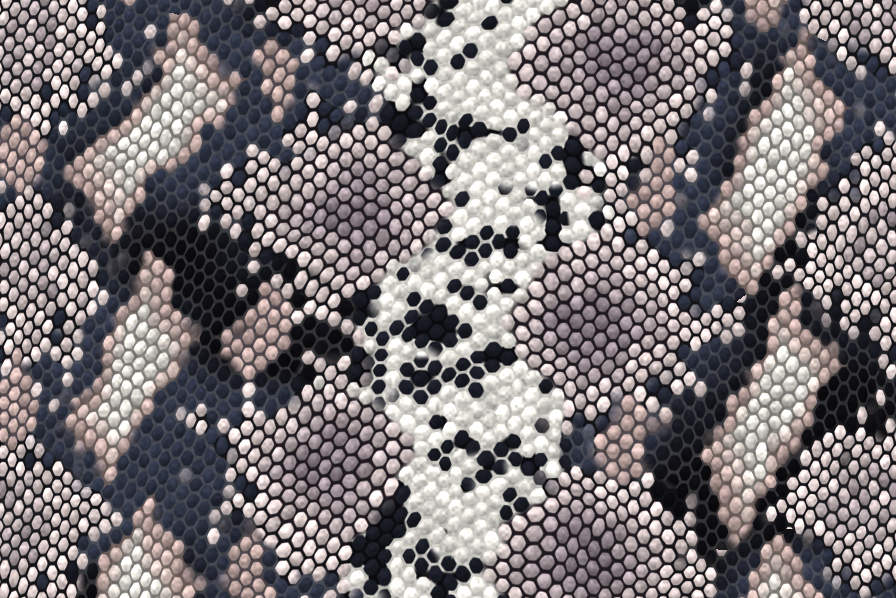
Reproduce this texture procedurally as a WebGL 2 fragment shader.

```glsl
#version 300 es
precision highp float;
// Python skin: lozenge saddles beside a pale spine, slanted flank blotches, all cut into scales.
uniform vec2 u_resolution;
out vec4 fragColor;

const float PERIOD = 0.415;   // height of one repeat
const float SPINE_X = 0.785;
const float SLANT = 0.07;
const vec2 SCALE_SIZE = vec2(0.047, 0.030);
const float CROWDING = 0.30;  // scales get narrower away from the spine
const float CHEVRON = 0.08;

const vec3 CREAM = vec3(0.93, 0.92, 0.89);
const vec3 BONE = vec3(0.90, 0.89, 0.86);
const vec3 ROSE = vec3(0.86, 0.80, 0.79);
const vec3 TAN = vec3(0.76, 0.66, 0.64);
const vec3 MAUVE = vec3(0.55, 0.50, 0.53);
const vec3 NAVY = vec3(0.17, 0.19, 0.25);
const vec3 BLACK = vec3(0.045, 0.045, 0.06);

struct Skin { vec3 face; vec3 gap; };

float hash(vec2 p) {
  return fract(sin(dot(p, vec2(127.1, 311.7))) * 43758.5453);
}

float noise(vec2 p) {
  vec2 i = floor(p), f = fract(p);
  f = f * f * (3.0 - 2.0 * f);
  return mix(mix(hash(i), hash(i + vec2(1, 0)), f.x),
             mix(hash(i + vec2(0, 1)), hash(i + vec2(1, 1)), f.x), f.y);
}

vec2 wobble(vec2 p, float frequency) {
  return vec2(noise(p * frequency), noise(p * frequency + 37.0)) - 0.5;
}

// Offset from the nearest vertical repeat of a centre
vec2 repeatFrom(vec2 q, vec2 centre) {
  vec2 d = q - centre;
  d.y -= PERIOD * round(d.y / PERIOD);
  return d;
}

// Rounded lozenge, 1.0 on its outline
float lozenge(vec2 d, vec2 radius) {
  vec2 n = abs(d) / radius;
  return mix(n.x + n.y, length(n), 0.6);
}

// Pinched parallelogram spanned by two half diagonals, 1.0 on its outline
float blotch(vec2 d) {
  vec2 n = abs(inverse(mat2(0.04, 0.215, 0.125, 0.075)) * d);
  return pow(n.x + 0.001, 0.85) + pow(n.y + 0.001, 0.85);
}

void paint(inout Skin skin, vec3 face, vec3 gap, float amount) {
  skin.face = mix(skin.face, face, amount);
  skin.gap = mix(skin.gap, gap, amount);
}

// Markings at a point; chance varies from scale to scale
Skin markings(vec2 p, float chance) {
  vec2 q = p - vec2(SLANT * (p.y - 0.5), 0.0);
  q += 0.05 * wobble(p, 6.0) + 0.03 * wobble(p, 24.0);
  float clump = noise(p * 27.0);

  float saddle = lozenge(repeatFrom(q, vec2(0.575, 0.642)), vec2(0.165, 0.155));
  saddle = min(saddle, lozenge(repeatFrom(q, vec2(1.0, 0.476)), vec2(0.175, 0.160)));
  float side = lozenge(repeatFrom(q, vec2(0.04, 0.53)), vec2(0.14, 0.15));
  side = min(side, lozenge(repeatFrom(q, vec2(1.46, 0.575)), vec2(0.14, 0.15)));
  float sliver = lozenge(repeatFrom(q, vec2(0.435, 0.449)), vec2(0.045, 0.09));
  sliver = min(sliver, lozenge(repeatFrom(q, vec2(1.075, 0.275)), vec2(0.045, 0.09)));
  sliver = min(sliver, lozenge(repeatFrom(q, vec2(0.02, 0.324)), vec2(0.045, 0.09)));
  float flank = min(blotch(repeatFrom(q, vec2(0.235, 0.367))),
                    blotch(repeatFrom(q, vec2(1.29, 0.314))));

  // Dark ground
  vec3 ground = mix(BLACK, NAVY, smoothstep(0.25, 0.7, noise(p * 7.0 + 5.0)));
  vec3 groundGap = ground * 0.6 + 0.17;
  Skin skin = Skin(ground, groundGap);

  // Loose pale scales around the saddles
  float halo = min(saddle, side + 0.1) + 0.6 * (clump - 0.5);
  float loose = smoothstep(-0.06, 0.06, chance - smoothstep(0.75, 1.65, halo));
  paint(skin, ROSE, BLACK + 0.03, loose);
  paint(skin, TAN, MAUVE * 0.55, 1.0 - smoothstep(0.85, 1.0, sliver));

  // Spine with black flecks, denser towards its edge
  float across = abs(q.x - SPINE_X);
  float spine = 1.0 - smoothstep(0.18, 0.20, across + 0.09 * (chance - 0.5));
  float fleck = 0.62 * clump + 0.38 * chance + 0.9 * across;
  vec3 spineFace = mix(CREAM, mix(BLACK, NAVY, 0.4), smoothstep(0.58, 0.62, fleck));
  paint(skin, spineFace, mix(CREAM * 0.85, BLACK, smoothstep(0.68, 0.74, fleck)), spine);

  // Saddles, darker in the middle
  vec3 saddleFace = mix(MAUVE, ROSE, smoothstep(0.2, 0.95, saddle + 0.3 * (clump - 0.5)));
  paint(skin, saddleFace, vec3(0.12, 0.10, 0.12), 1.0 - smoothstep(0.86, 0.98, saddle));
  paint(skin, mix(MAUVE, ROSE, 0.3 + 0.7 * chance), BLACK + 0.06,
        1.0 - smoothstep(0.45, 0.55, side));

  // Flank blotches: dark surround, tan rim, pale middle
  paint(skin, ground, groundGap, 1.0 - smoothstep(1.2, 1.4, flank));
  vec3 flankFace = mix(BONE, TAN, smoothstep(0.55, 0.98, flank));
  paint(skin, flankFace, flankFace * 0.55, 1.0 - smoothstep(1.02, 1.1, flank));
  return skin;
}

void main() {
  vec2 p = gl_FragCoord.xy / u_resolution.y;

  // Staggered lattice of six-sided scales
  float dx = p.x - SPINE_X - SLANT * (p.y - 0.5);
  float density = 1.0 + 2.0 * CROWDING * abs(dx);
  vec2 lattice = vec2(dx * (1.0 + CROWDING * abs(dx)), p.y + CHEVRON * abs(dx));
  lattice = (lattice + 0.014 * wobble(p, 14.0)) / SCALE_SIZE;
  vec2 cell = round(lattice), shifted = floor(lattice) + 0.5;
  if (length((lattice - shifted) * SCALE_SIZE) < length((lattice - cell) * SCALE_SIZE))
    cell = shifted;
  vec2 local = lattice - cell;

  // Markings follow whole scales, so sample them near the scale centre
  vec2 inside = local * SCALE_SIZE;
  vec2 offset = vec2(inside.x / density, inside.y);
  offset.y -= CHEVRON * sign(dx) * offset.x;
  float chance = hash(cell * 2.0 + 11.0);
  vec3 face = markings(p - 0.85 * offset, chance).face;
  vec3 gap = markings(p, 0.5).gap;

  // Rounded scale, lit from above, with fine grain
  vec2 corner = 0.5 * SCALE_SIZE;
  float sides = max(abs(local.y), dot(abs(inside), corner) / dot(corner, corner));
  float edge = mix(sides, length(inside) / SCALE_SIZE.y, 0.45);
  edge += 0.05 * (noise(p * 110.0) - 0.5);
  float soft = 0.03 + 0.5 / (u_resolution.y * SCALE_SIZE.y);
  float body = 1.0 - smoothstep(0.41 - soft, 0.41 + soft, edge);
  face *= 0.97 + 0.26 * (hash(cell + 3.7) - 0.5) + 0.45 * local.y - 0.2 * local.x;
  face += 0.10 * face * (1.0 - smoothstep(0.05, 0.25, length(local - vec2(-0.05, 0.12))));
  vec3 color = mix(gap, face, body);
  color *= 0.86 + 0.28 * noise(p * 190.0);
  fragColor = vec4(clamp(color, 0.0, 1.0), 1.0);
}
```
